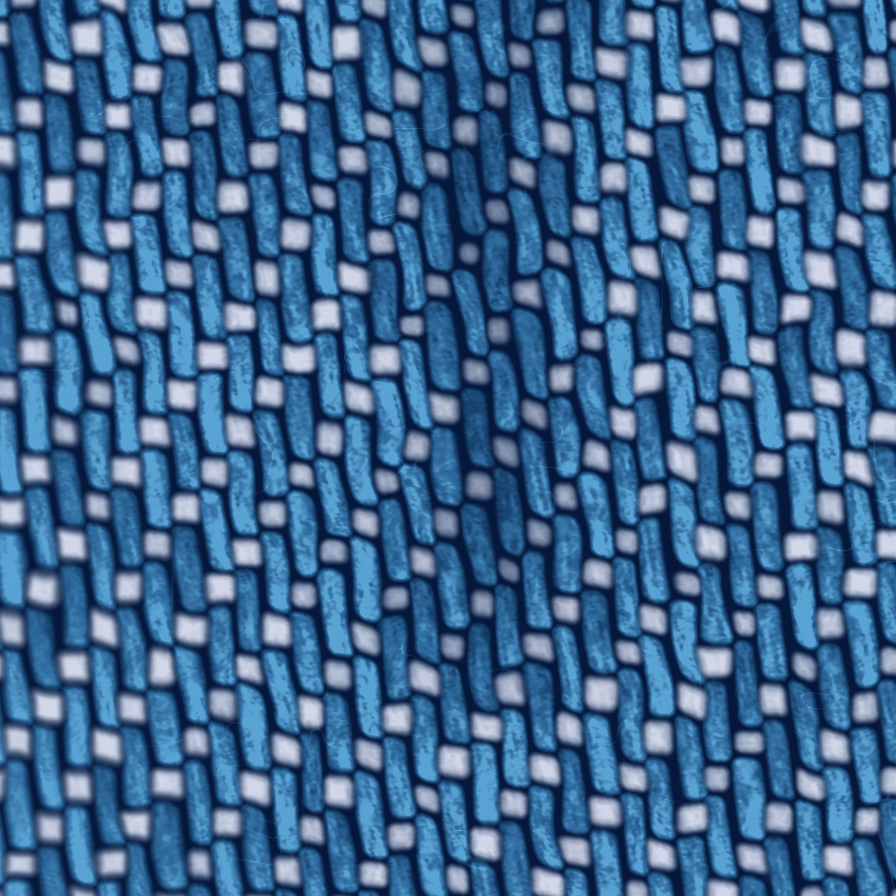
Write a WebGL 1 fragment shader that draws this texture.

```glsl
precision highp float;
// Close-up of blue denim: a 2/1 twill of slanted blue warp floats with pale weft
// dots stepping up to the right. Yarns are rounded boxes on a gently bent grid;
// hashes vary each yarn, and stretched value noise gives fibres and wear.

uniform vec2 u_resolution;

const vec2 COUNT = vec2(30.72, 22.72);     // warp columns and weft rows across the canvas
const vec2 ANCHOR = vec2(0.0716, 0.6523);  // centre of one weft dot
const float LEAN = 0.03;                   // sideways drift of the columns
const float SAG = 0.043;                   // drop of the rows from left to right
const float REPEAT = 3.0;                  // rows in one twill step
const float ASPECT = 1.35;                 // row height over column width
const float WOBBLE = 0.30;
const float SLANT = 0.11;
const vec2 DOT_HALF = vec2(0.49, 0.48);    // in column widths
const vec2 FLOAT_HALF = vec2(0.43, 1.42);
const float SHARP_EDGE = 0.13;
const float BLURRED_EDGE = 0.24;

const vec3 NAVY = vec3(0.02, 0.09, 0.23);
const vec3 DEEP = vec3(0.09, 0.26, 0.43);
const vec3 MID = vec3(0.18, 0.41, 0.61);
const vec3 LIGHT = vec3(0.35, 0.64, 0.83);
const vec3 GREY = vec3(0.47, 0.54, 0.66);
const vec3 WHITE = vec3(0.82, 0.84, 0.91);

float hash(vec2 p) {
  vec3 q = fract(p.xyx * 0.1031);
  q += dot(q, q.yzx + 33.33);
  return fract((q.x + q.y) * q.z);
}

float noise(vec2 p) {
  vec2 i = floor(p), f = fract(p);
  f = f * f * (3.0 - 2.0 * f);
  return mix(mix(hash(i), hash(i + vec2(1.0, 0.0)), f.x),
             mix(hash(i + vec2(0.0, 1.0)), hash(i + 1.0), f.x), f.y);
}

float roundBox(vec2 p, vec2 halfSize, float radius) {
  vec2 q = abs(p) - halfSize + radius;
  return length(max(q, 0.0)) + min(max(q.x, q.y), 0.0) - radius;
}

float inside(float d, float soft) {
  return 1.0 - smoothstep(-soft, soft, d);
}

// Canvas position to (column, row), with whole numbers at yarn centres
vec2 weaveGrid(vec2 uv) {
  vec2 p = uv - ANCHOR;
  p.x += LEAN * p.y;
  p.y += SAG * smoothstep(0.13, 0.98, uv.x);
  vec2 g = p * COUNT;
  return g + WOBBLE * (vec2(noise(g * 0.8), noise(g * 0.8 + 31.7)) - 0.5);
}

vec3 indigo(float tone) {
  vec3 c = mix(NAVY, DEEP, smoothstep(0.0, 0.30, tone));
  c = mix(c, MID, smoothstep(0.25, 0.55, tone));
  return mix(c, LIGHT, smoothstep(0.50, 0.90, tone));
}

void main() {
  float side = min(u_resolution.x, u_resolution.y);
  vec2 uv = gl_FragCoord.xy / side;
  vec2 g = weaveGrid(uv);

  // Focus falls off to the lower left; a worn dark fold runs down the middle
  float blur = 1.0 - smoothstep(0.0, 0.45, uv.x + 0.25 * uv.y);
  float soft = max(mix(SHARP_EDGE, BLURRED_EDGE, blur), 1.2 * COUNT.x / side);
  float foldX = (uv.x - 0.56 + 0.06 * (noise(uv * 5.0) - 0.5)) / 0.10;
  float fold = exp(-foldX * foldX) * smoothstep(0.12, 0.4, uv.y)
             * mix(0.5, 1.0, noise(uv * 9.0));

  // Fibre streaks, finer ones crossing the yarn twist
  float streak = noise(vec2(g.x * 6.0 + g.y * 1.5, g.y * 3.0));
  float twist = noise(vec2(g.x * 7.0 - g.y * 5.0, g.x * 3.0 + g.y * 12.0));
  float fibre = mix(0.6 * streak + 0.4 * twist, 0.5, 0.6 * blur);

  float tone = 0.0, shadow = 0.0, dotMask = 0.0, dotLight = 0.0;
  for (int i = -1; i <= 1; i++) {
    float column = floor(g.x + 0.5) + float(i);
    float x = g.x - column - 0.16 * (hash(vec2(column, 7.0)) - 0.5);
    float t = g.y - column;

    // Pale weft dot
    float dotId = floor(t / REPEAT + 0.5);
    float rnd = hash(vec2(column, dotId));
    vec2 p = vec2(x, (t - REPEAT * dotId) * ASPECT + 0.08 * x);
    vec2 size = DOT_HALF * mix(0.74, 1.07, sqrt(rnd)) * (1.0 - 0.22 * fold);
    float d = roundBox(p, size, 0.27);
    float mask = inside(d, soft);
    if (mask > dotMask) {
      dotMask = mask;
      dotLight = smoothstep(-0.04, 0.34, -d) * mix(0.6, 1.1, rnd);
    }
    float gap = roundBox(p, size + vec2(0.0, 0.14), 0.3);
    shadow = max(shadow, 1.0 - smoothstep(-0.05, 0.25, gap));

    // Blue warp float over the next two rows
    float floatId = floor(t / REPEAT);
    float y = (t - REPEAT * (floatId + 0.5)) * ASPECT;
    float across = x + SLANT * y;
    float body = inside(roundBox(vec2(across, y), FLOAT_HALF, 0.38), soft);
    body *= 1.0 - 1.9 * across * across;
    float dye = mix(0.58, 0.98, hash(vec2(column + 53.0, floatId)));
    tone = max(tone, body * (dye - 0.08 * y));
  }

  // Shade the blue, add stray light hairs, then lay the dots on top
  tone *= mix(0.45, 1.45, fibre) * (1.0 - 0.55 * shadow) * (1.0 - 0.38 * fold);
  float hair = 1.0 - smoothstep(0.0, 0.035, abs(noise(g * vec2(1.1, 1.7) + 90.0) - 0.5));
  tone += 0.16 * hair * smoothstep(0.5, 0.8, noise(g * 0.6 + 12.0)) * (1.0 - blur);
  vec3 color = indigo(tone);
  float pale = dotLight + 0.5 * (fibre - 0.5) - 0.35 * fold;
  vec3 weft = mix(GREY, WHITE, clamp(pale, 0.0, 1.0));
  color = mix(color, weft, dotMask * (1.0 - 0.25 * fold));
  gl_FragColor = vec4(color, 1.0);
}
```
